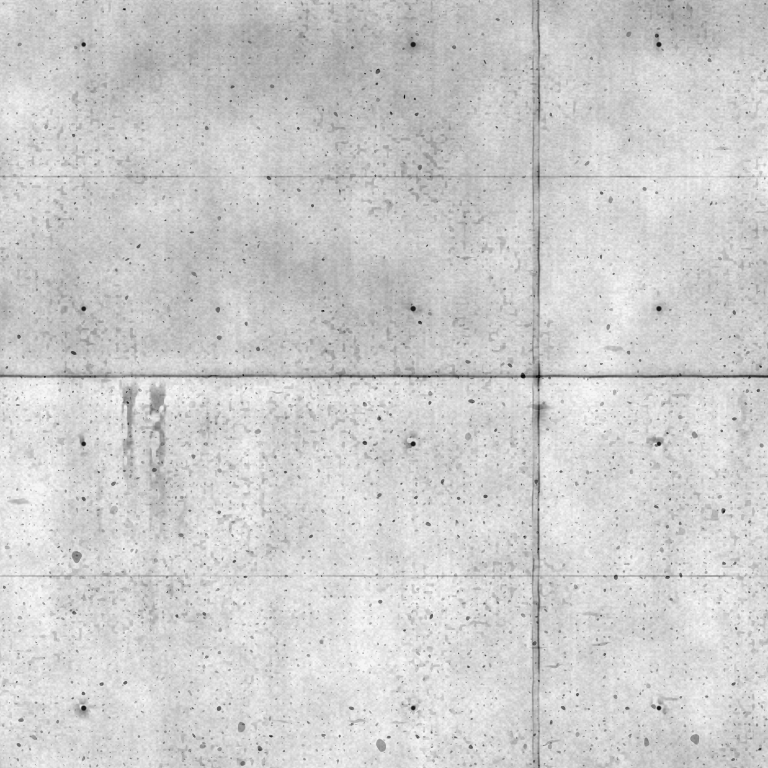
A WebGL 2 fragment shader for this texture:

```glsl
#version 300 es
precision highp float;
// Pale cast-concrete wall: formwork panels split by one upright and one level
// joint, thin seams and mirrored tie holes. Layered value noise gives stains,
// streaks and grain; jittered cells scatter the pits and chips.
uniform vec2 u_resolution;
out vec4 fragColor;

const vec2 JOINT = vec2(0.698, 0.510);       // crossing of the main joints
const vec2 PANEL_MID = vec2(0.3745, 0.260);  // joint to panel centre
const vec2 HOLE_OFFSET = vec2(0.2145, 0.172); // panel centre to tie hole

float hash(vec2 p) {
  return fract(sin(dot(p, vec2(127.1, 311.7))) * 43758.5453);
}

float noise(vec2 p) {
  vec2 i = floor(p), f = fract(p);
  f = f * f * (3.0 - 2.0 * f);
  return mix(mix(hash(i), hash(i + vec2(1, 0)), f.x),
             mix(hash(i + vec2(0, 1)), hash(i + vec2(1, 1)), f.x), f.y);
}

float fbm(vec2 p) {
  float sum = 0.0, amp = 0.5;
  for (int i = 0; i < 5; i++) {
    sum += amp * noise(p);
    p = mat2(1.6, 1.2, -1.2, 1.6) * p + 17.3;
    amp *= 0.5;
  }
  return sum;
}

// Soft elliptical patch
float blob(vec2 p, vec2 centre, vec2 size) {
  vec2 q = (p - centre) / size;
  return exp(-dot(q, q));
}

// Smooth-edged line around a signed distance
float line(float d, float halfWidth, float px) {
  return 1.0 - smoothstep(halfWidth - px, halfWidth + px, abs(d));
}

// Jittered spots, at most one per cell, with random size and depth
float scatter(vec2 p, vec2 cells, float density, float radius, float px, float seed) {
  vec2 g = p * cells, id = floor(g) + seed;
  vec2 centre = 0.3 + 0.4 * vec2(hash(id + 3.1), hash(id + 7.7));
  float r = radius * mix(0.35, 1.0, pow(hash(id + 5.3), 2.0));
  float soft = px * max(cells.x, cells.y) * 0.7;
  float spot = 1.0 - smoothstep(r - soft, r + soft, length(fract(g) - centre));
  return spot * step(hash(id + 11.9), density) * mix(0.4, 1.0, hash(id + 1.7));
}

// Broad tone: dull upper panels, brighter lower ones, stains and wash marks
float wallTone(vec2 p, float lower) {
  float tone = mix(0.825, 0.872, lower);
  tone += (fbm(p * vec2(4.0, 5.0) + 2.0) - 0.48) * mix(0.28, 0.15, lower);
  tone += (fbm(p * vec2(36.0, 5.0)) - 0.48) * 0.10;
  tone += (fbm(p * 22.0 + 9.0) - 0.48) * 0.14;
  float stain = 0.09 * blob(p, vec2(0.36, 0.92), vec2(0.22, 0.07))
    + 0.14 * blob(p, vec2(0.88, 1.0), vec2(0.16, 0.06))
    + 0.07 * blob(p, vec2(0.22, 0.64), vec2(0.24, 0.06))
    + 0.08 * blob(p, vec2(0.109, 0.38), vec2(0.025, 0.14))
    + 0.10 * blob(p, vec2(0.90, 0.0), vec2(0.20, 0.07))
    + 0.05 * blob(p, vec2(0.3, 0.0), vec2(0.4, 0.10));
  tone -= stain * (0.4 + 1.2 * fbm(p * 14.0));
  tone += 0.06 * blob(p, vec2(0.25, 0.485), vec2(0.45, 0.022));
  return tone + 0.04 * blob(p, vec2(0.2, 0.528), vec2(0.6, 0.012));
}

// Dirt that runs down from the level joint
float drips(vec2 p) {
  float drop = JOINT.y - p.y;
  float fade = smoothstep(0.0, 0.03, drop) * exp(-drop * 9.0);
  float run = smoothstep(0.52, 0.85, noise(vec2(p.x * 85.0, p.y * 9.0)));
  float patchy = smoothstep(0.35, 0.65, noise(vec2(p.x * 7.0, 4.0)));
  return fade * run * patchy * smoothstep(0.25, 0.6, noise(p * vec2(190.0, 90.0)));
}

void main() {
  float px = 1.0 / min(u_resolution.x, u_resolution.y);
  vec2 p = gl_FragCoord.xy * px;
  float lower = 1.0 - smoothstep(JOINT.y - 0.004, JOINT.y + 0.004, p.y);
  float right = step(JOINT.x, p.x);
  float shade = wallTone(p, lower) - 0.45 * drips(p);

  // Grain and dusty speckle
  shade += (noise(p * 250.0) - 0.5) * 0.07 + (noise(p * 470.0) - 0.5) * 0.08;
  float dust = smoothstep(0.4, 0.65, fbm(p * 9.0 + 31.0));
  shade -= 0.13 * dust * smoothstep(0.62, 0.9, noise(p * 210.0 + 5.0));

  // Air pits, chips and short scratches
  vec2 rough = p + 0.004 * (vec2(noise(p * 130.0), noise(p * 130.0 + 40.0)) - 0.5);
  float pitted = mix(0.22, 0.42, lower);
  shade -= 0.30 * scatter(rough, vec2(115.0), pitted, 0.20, px, 0.0);
  shade -= 0.50 * scatter(rough, vec2(58.0), pitted * 0.5, 0.17, px, 20.0);
  shade -= 0.35 * scatter(rough, vec2(17.0, 13.0), 0.09 * lower + 0.02, 0.11, px, 50.0);
  shade -= 0.22 * scatter(rough + 0.01 * noise(p * 30.0), vec2(12.0, 70.0), 0.035, 0.22, px, 80.0);

  // Thin seams across each panel
  vec2 fold = abs(abs(p - JOINT) - PANEL_MID);
  float wear = noise(p * vec2(28.0, 28.0) + 3.0);
  shade -= line(fold.y, 0.0009, px) * wear * mix(0.28, 0.48, right);

  // Upright joint: grey strip with ragged dark edges
  float dx = p.x - JOINT.x + 0.0015 * (noise(vec2(p.y * 60.0, 1.0)) - 0.5);
  float ragged = smoothstep(0.2, 0.8, noise(vec2(p.x * 90.0, p.y * 35.0)));
  shade -= line(dx, 0.0045, px) * 0.07;
  shade -= line(dx - 0.0035, 0.0012, px) * (0.10 + 0.24 * ragged);
  shade -= line(dx + 0.004, 0.0009, px) * 0.25 * (1.0 - ragged);
  shade -= exp(-abs(dx) * 90.0) * 0.10 * ragged;

  // Level joint: dark groove under a soft shadow
  float dy = p.y - JOINT.y + 0.001 * (noise(vec2(p.x * 40.0, 2.0)) - 0.5);
  shade -= line(dy, 0.0015, px) * (0.22 + 0.22 * wear + 0.12 * right);
  shade -= exp(-abs(dy - 0.002) * 260.0) * 0.13;
  shade -= 0.30 * blob(p, JOINT + vec2(0.006, -0.025), vec2(0.009, 0.03)) * ragged;

  // Tie holes with stained rims
  float hole = length(fold - HOLE_OFFSET);
  float rim = exp(-pow(hole / 0.011, 2.0)) * smoothstep(0.35, 0.7, noise(p * 150.0));
  shade -= rim * mix(0.14, 0.38, lower);
  shade = mix(shade, 0.10, 1.0 - smoothstep(0.0036 - px, 0.0036 + px, hole + 0.001 * wear));

  fragColor = vec4(vec3(clamp(shade, 0.06, 0.96)), 1.0);
}
```
